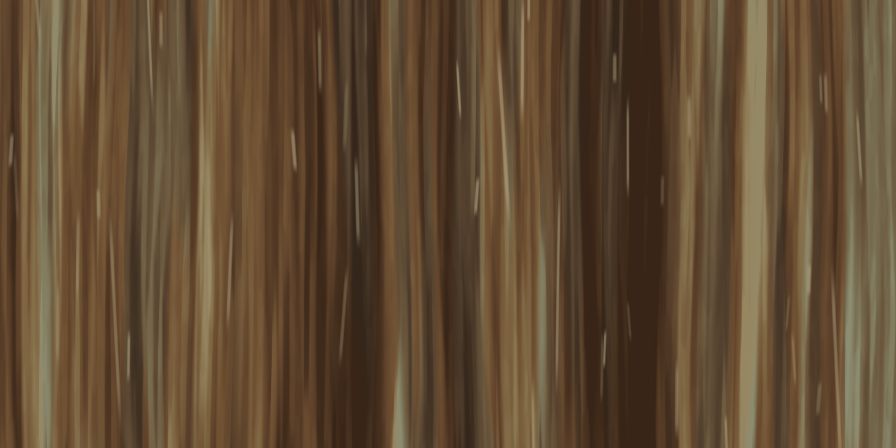
A WebGL 2 fragment shader for this texture:

```glsl
#version 300 es
precision highp float;
uniform vec2 u_resolution;
out vec4 fragColor;

vec2 hash2(vec2 p) {
  vec3 q = fract(p.xyx * vec3(0.1031, 0.1030, 0.0973));
  q += dot(q, q.yzx + 33.33);
  return fract((q.xx + q.yz) * q.zy);
}

// Smooth cellular noise: tones of nearby jittered cells, blended
float strands(vec2 p) {
  vec2 cell = floor(p), f = p - cell;
  float tone = 0.0, total = 0.0;
  for (int j = -1; j <= 1; j++) {
    for (int i = -1; i <= 1; i++) {
      vec2 o = vec2(i, j);
      vec2 d = o + hash2(cell + o + 50.0) - f;
      float w = exp(-8.0 * dot(d, d));
      tone += w * hash2(cell + o + 170.0).x;
      total += w;
    }
  }
  return tone / total;
}

vec3 hairColor(float tone) {
  vec3 ramp[6] = vec3[6](
    vec3(0.22, 0.145, 0.09), vec3(0.28, 0.19, 0.12), vec3(0.36, 0.25, 0.16),
    vec3(0.44, 0.32, 0.20), vec3(0.505, 0.41, 0.27), vec3(0.59, 0.53, 0.385));
  float s = clamp(tone * 5.6, 0.0, 4.999);
  int k = int(s);
  return mix(ramp[k], ramp[k + 1], fract(s));
}

// Broad dark locks, paler sides and narrow blond locks
float lockTone(vec2 p) {
  float fromMiddle = abs(p.x - 1.05);
  float dark = smoothstep(0.18, 0.09, abs(fromMiddle - 0.33));
  float tone = mix(0.42, 0.57, smoothstep(0.5, 0.72, fromMiddle));
  tone = mix(tone, 0.20, dark);
  for (int i = 0; i < 8; i++) {
    vec2 h = hash2(vec2(i, 7));
    float x = 0.12 + 0.255 * float(i) + 0.05 * (h.x - 0.5);
    float d = abs(p.x - x - 0.012 * sin(p.y * 3.0 + h.y * 6.0));
    float fade = 0.75 + 0.25 * sin(p.y * 4.0 + h.x * 6.0);
    tone += 0.30 * fade * (1.0 - dark) * smoothstep(0.036, 0.010, d);
  }
  return tone;
}

// Thin, slightly tilted shining hairs
float glints(vec2 p, float pixel) {
  float shine = 0.0;
  for (int i = 0; i < 44; i++) {
    vec2 a = hash2(vec2(i, 21)), b = hash2(vec2(i, 43)), c = hash2(vec2(i, 65));
    float halfLength = mix(0.04, 0.28, b.x * b.x);
    float y = p.y - a.y;
    float tilt = 0.16 * (b.y - 0.5) * abs(2.0 * b.y - 1.0);
    float x = p.x - 2.0 * a.x - tilt * y - 0.05 * (c.y - 0.5) * y * y;
    float width = mix(0.002, 0.0045, c.x);
    float line = 1.0 - smoothstep(width * 0.3, width + pixel, abs(x));
    float ends = 1.0 - smoothstep(0.5, 1.0, abs(y) / halfLength);
    shine = max(shine, line * ends * mix(0.2, 0.7, c.y));
  }
  return shine;
}

void main() {
  vec2 p = gl_FragCoord.xy / u_resolution.y;
  float shine = glints(p, 1.0 / u_resolution.y);

  // Gentle waviness along the length
  p.x += 0.006 * sin(p.y * 2.6 + p.x * 5.0) + 0.002 * sin(p.y * 7.0 + p.x * 17.0);

  float tone = lockTone(p);
  tone += 0.42 * (strands(p * vec2(15.0, 0.5)) - 0.5);
  tone += 0.42 * (strands(p * vec2(42.0, 1.0) + 9.0) - 0.5);
  tone += 0.34 * (strands(p * vec2(95.0, 2.4) + 31.0) - 0.5);
  tone += 0.07 * (strands(p * vec2(110.0, 14.0) + 57.0) - 0.5);
  vec3 color = hairColor(tone);

  // Ashy olive strands among the warm ones
  float ash = smoothstep(0.48, 0.75, strands(p * vec2(24.0, 0.8) + 83.0));
  color *= mix(vec3(1.0), vec3(0.93, 1.04, 1.16), ash);

  color = mix(color, vec3(0.66, 0.61, 0.48), shine);
  fragColor = vec4(color, 1.0);
}
```
